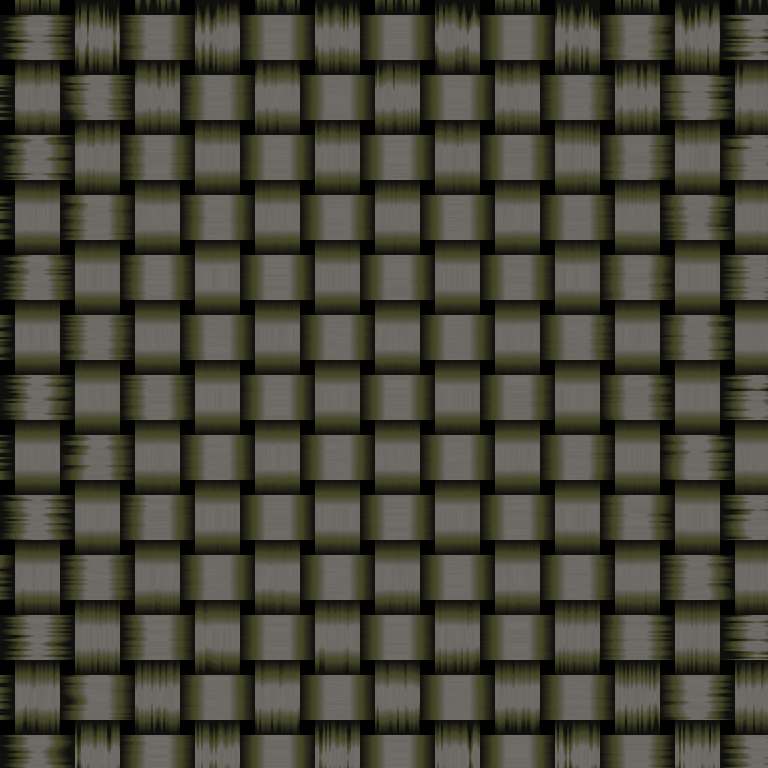
A Shadertoy shader for this texture:

```glsl
// Plain basket weave of flat metallic bands over black gaps.
// Each visible band segment is shaded by distance from its crest; streaks along
// the band shift that shading, and grow stronger toward the canvas borders.

const float REPEATS = 12.8;     // band pitches across the canvas
const float GAP = 0.25;         // part of a pitch left open between bands
const float HALF_SPAN = 0.625;  // half length of a visible segment, in pitches

const vec3 CREST = vec3(0.43, 0.42, 0.40);
const vec3 SLOPE = vec3(0.34, 0.33, 0.28);
const vec3 OLIVE = vec3(0.27, 0.28, 0.15);
const vec3 SHADE = vec3(0.17, 0.17, 0.11);
const vec3 DEEP  = vec3(0.06, 0.06, 0.05);

float hash(vec2 p) {
    vec3 q = fract(p.xyx * 0.1031);
    q += dot(q, q.yzx + 33.33);
    return fract((q.x + q.y) * q.z);
}

float valueNoise(vec2 p) {
    vec2 cell = floor(p);
    vec2 f = fract(p);
    f = f * f * (3.0 - 2.0 * f);
    float low = mix(hash(cell), hash(cell + vec2(1.0, 0.0)), f.x);
    float high = mix(hash(cell + vec2(0.0, 1.0)), hash(cell + 1.0), f.x);
    return mix(low, high, f.y);
}

// Smooth-edged interior of a band with the given half width
float inside(float dist, float halfWidth, float pixel) {
    return clamp((halfWidth - dist) / pixel + 0.5, 0.0, 1.0);
}

// Metal colour at a distance from the crest of a segment
vec3 bandColour(float d) {
    vec3 c = mix(CREST, SLOPE, smoothstep(0.18, 0.30, d));
    c = mix(c, OLIVE, smoothstep(0.28, 0.38, d));
    c = mix(c, SHADE, smoothstep(0.39, 0.51, d));
    return mix(c, DEEP, smoothstep(0.48, 0.64, d));
}

// One set of parallel bands: p.x runs along them, p.y across.
// phase offsets which crossings are on top; seed varies the streaks.
vec3 bands(vec2 p, float phase, float seed, float pixel) {
    float index = floor(p.y);
    float across = abs(fract(p.y) - 0.5 - 0.5 * GAP);
    float along = abs(mod(p.x - HALF_SPAN - index + phase, 2.0) - 1.0);
    float mask = inside(across, 0.5 - 0.5 * GAP, pixel)
               * inside(along, HALF_SPAN, pixel);

    // Long streaks, stronger near the two ends of every band
    float border = min(abs(2.0 * p.x / REPEATS - 1.0), 1.0);
    float strength = mix(0.5, 1.0, hash(vec2(index + 20.0, seed)));
    float wear = 0.02 + strength * pow(border, 4.0);
    float streak = valueNoise(vec2(p.x * 0.9, p.y * 30.0) + seed);
    float shift = 0.55 * wear * pow(streak, 3.0);

    // Fine brushed grain
    float grain = valueNoise(vec2(p.x * 1.5, p.y * 38.0) + seed * 2.0) - 0.5;
    vec3 colour = bandColour(along + shift + 0.03 * grain);
    return colour * (1.0 + 0.07 * grain) * mask;
}

void mainImage(out vec4 fragColor, in vec2 fragCoord) {
    vec2 uv = fragCoord / iResolution.xy;
    vec2 p = REPEATS * vec2(uv.x, 1.0 - uv.y);  // rows counted from the top
    float pixel = REPEATS / iResolution.y;

    // The two sets never overlap, so they simply add over black
    vec3 colour = bands(p, 1.0, 17.0, pixel) + bands(p.yx, 0.0, 71.0, pixel);
    fragColor = vec4(colour, 1.0);
}
```
